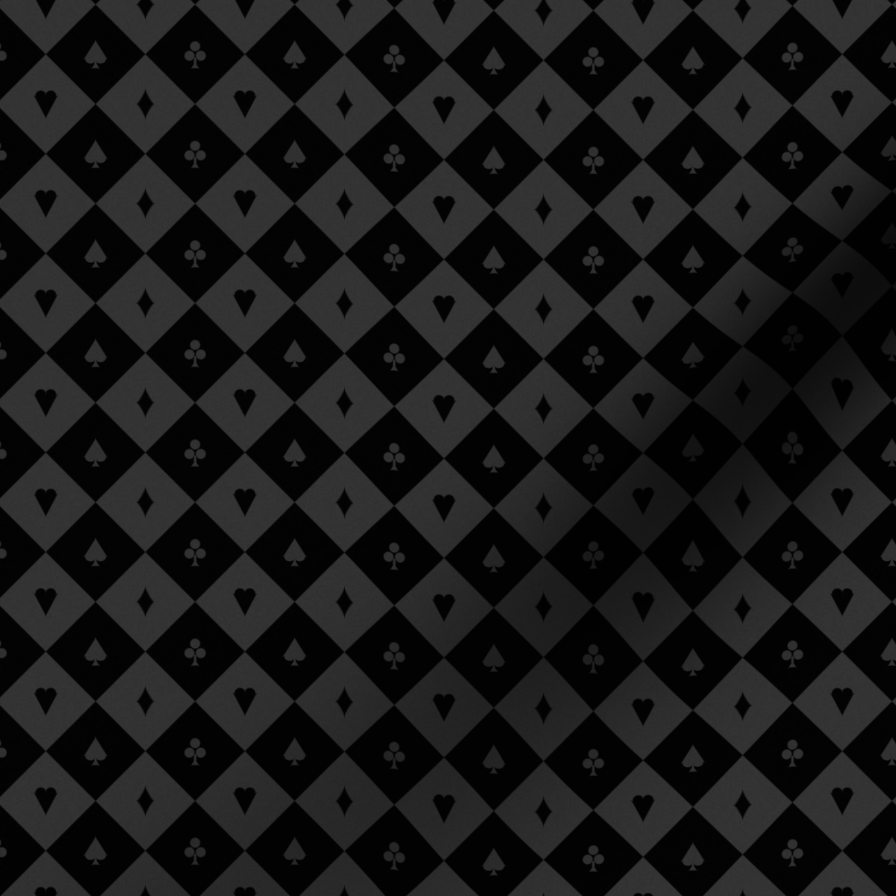
A Shadertoy shader for this pattern:

```glsl
float hash(vec2 p) {
    return fract(sin(dot(p, vec2(12.9898, 78.233))) * 43758.5453);
}

// Suit shapes, centred on the origin, in tile units
float heart(vec2 p) {
    p.x = abs(p.x);
    float lobe = length(p - vec2(0.05, 0.08)) - 0.055;
    float taper = dot(p - vec2(0.0, -0.14), normalize(vec2(0.19, -0.1)));
    return min(lobe, max(taper, p.y - 0.08));
}

float diamond(vec2 p) {
    vec2 a = pow(abs(p) / vec2(0.085, 0.145), vec2(0.85));
    return (a.x + a.y - 1.0) * 0.06;
}

float stem(vec2 p) {
    float halfWidth = 0.013 + 0.6 * max(0.0, -0.1 - p.y);
    return max(abs(p.x) - halfWidth, abs(p.y + 0.085) - 0.055);
}

float spade(vec2 p) {
    return min(heart(vec2(p.x, (0.02 - p.y) * 1.2)), stem(p));
}

float club(vec2 p) {
    float top = length(p - vec2(0.0, 0.08)) - 0.05;
    float side = length(vec2(abs(p.x) - 0.057, p.y + 0.015)) - 0.05;
    return min(min(top, side), stem(p));
}

float cover(float d, float soft) {
    return 1.0 - smoothstep(-soft, soft, d);
}

float bell(float x) {
    return exp(-x * x);
}

void mainImage(out vec4 fragColor, in vec2 fragCoord) {
    vec2 uv = fragCoord / iResolution.y;
    float soft = max(0.012, 9.0 / iResolution.y);

    // Drape: the cloth shifts vertically around a diagonal fold
    float fold = uv.x - uv.y - 0.28;
    float middle = smoothstep(0.36, 0.5, uv.x) * (1.0 - smoothstep(0.75, 0.95, uv.x));
    float drape = middle * (0.06 + 0.05 * bell((fold - 0.22) / 0.1))
                - 0.19 * smoothstep(0.55, 0.95, uv.x) * bell(fold / 0.11);

    // Nine tiles each way: grey ones on whole numbers, black ones on halves
    vec2 q = uv * 9.0 + vec2(-0.46, 0.045 + drape);
    vec2 greyId = floor(q + 0.5);
    vec2 greyPos = q - greyId;
    vec2 blackPos = fract(q) - 0.5;
    float grey = cover((abs(greyPos.x) + abs(greyPos.y) - 0.5) * 0.7071, soft);

    // Suits alternate by column
    float greySuit = mod(greyId.x, 2.0) < 0.5 ? heart(greyPos) : diamond(greyPos);
    float blackSuit = mod(floor(q.x), 2.0) < 0.5 ? spade(blackPos) : club(blackPos);
    float tone = mix(0.01, 0.2, grey);
    tone = mix(tone, 0.01, cover(greySuit, soft));
    tone = mix(tone, 0.19, cover(blackSuit, soft));

    // Fold shadow, deeper and narrower to the right, with fine cloth grain
    float width = mix(0.22, 0.12, uv.x) * (fold > 0.0 ? 1.4 : 1.0);
    float depth = mix(0.2, 0.75, smoothstep(0.3, 1.0, uv.x));
    tone *= 1.0 - depth * bell(fold / width);
    tone *= 0.97 + 0.06 * hash(floor(uv * 400.0));

    fragColor = vec4(vec3(tone), 1.0);
}
```
